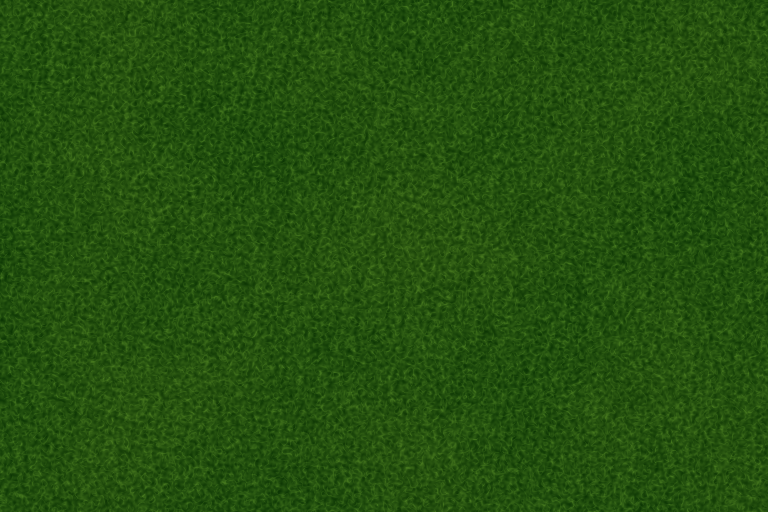
Write a Shadertoy shader that draws this texture.

```glsl
#define SHADE_GREEN  vec3(0.085, 0.25, 0.031)
#define BLADE_GREEN  vec3(0.213, 0.40, 0.09)
#define BLADE_SCALE  74.0
#define BLADE_WIDTH  0.22
#define BLADE_LIGHT  0.46
#define CURL         0.40
#define GRAIN_SCALE  120.0
#define GRAIN_LIGHT  0.78
#define PATCH_LIGHT  0.20
#define STREAK_LIGHT 0.20
#define BASE_LIGHT   0.27

const float TAU = 6.28318;

vec2 gradientAt(vec2 cell) {
    float angle = TAU * fract(sin(dot(cell, vec2(127.1, 311.7))) * 43758.5);
    return vec2(cos(angle), sin(angle));
}

float gradientNoise(vec2 p) {
    vec2 cell = floor(p), f = fract(p);
    vec2 w = f * f * f * (f * (f * 6.0 - 15.0) + 10.0);
    vec2 e = vec2(0.0, 1.0);
    float a = dot(gradientAt(cell), f);
    float b = dot(gradientAt(cell + e.yx), f - e.yx);
    float c = dot(gradientAt(cell + e.xy), f - e.xy);
    float d = dot(gradientAt(cell + e.yy), f - e.yy);
    return mix(mix(a, b, w.x), mix(c, d, w.x), w.y);
}

mat2 rotation(float angle) {
    float c = cos(angle), s = sin(angle);
    return mat2(c, s, -s, c);
}

// Thin curled blades along the zero lines of warped noise, broken into pieces
float blades(vec2 p) {
    vec2 curl = vec2(gradientNoise(p * 0.8 + 17.3), gradientNoise(p * 0.8 + 61.9));
    float line = abs(gradientNoise(p + CURL * curl));
    float piece = smoothstep(-0.25, 0.2, gradientNoise(p * 0.9 + 35.7));
    return piece * (1.0 - smoothstep(0.0, BLADE_WIDTH, line));
}

void mainImage(out vec4 fragColor, in vec2 fragCoord) {
    vec2 uv = fragCoord / iResolution.y;
    float light = BASE_LIGHT;

    // Two crossing layers of blades, the second one finer
    for (int i = 0; i < 2; i++) {
        float layer = float(i);
        vec2 p = rotation(0.5 + 1.1 * layer) * uv * BLADE_SCALE * (1.0 + 0.25 * layer);
        light += BLADE_LIGHT * blades(p + 83.0 * layer);
    }

    // Fine grain between the blades
    light += GRAIN_LIGHT * gradientNoise(rotation(0.3) * uv * GRAIN_SCALE + 9.4);

    // Soft worn patches and faint upright mowing streaks
    float broad = gradientNoise(uv * 3.5 + 3.7);
    light += PATCH_LIGHT * (0.8 * broad + 0.7 * gradientNoise(uv * 19.0 + 41.2));
    light += STREAK_LIGHT * gradientNoise(uv * vec2(70.0, 9.0) + 23.5);

    vec3 color = mix(SHADE_GREEN, BLADE_GREEN, clamp(light, -0.25, 1.4));
    color.r += 0.012 * broad;
    fragColor = vec4(color, 1.0);
}
```
